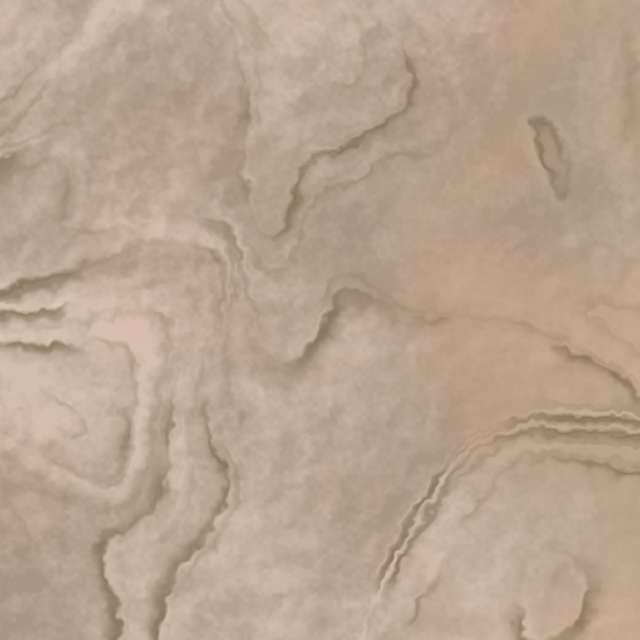
A three.js fragment shader for this texture:

```glsl
#define LIGHT vec3(0.812, 0.724, 0.657)
#define GREY vec3(0.698, 0.618, 0.543)
#define TAN vec3(0.738, 0.632, 0.538)
#define VEIN vec3(0.530, 0.440, 0.345)
#define FLOW_SCALE 2.0
#define WARP 1.5
#define BANDS 6.5
#define VEIN_WIDTH 0.017
#define ROUGHNESS 0.011
#define CLOUD_GAIN 2.1
#define GRAIN 0.85

varying vec2 vUv;

float hash(vec2 p) {
  vec3 q = fract(vec3(p.xyx) * 0.1031);
  q += dot(q, q.yzx + 33.33);
  return fract((q.x + q.y) * q.z);
}

float noise(vec2 p) {
  vec2 i = floor(p), f = fract(p);
  f = f * f * f * (f * (f * 6.0 - 15.0) + 10.0);
  return mix(mix(hash(i), hash(i + vec2(1.0, 0.0)), f.x),
             mix(hash(i + vec2(0.0, 1.0)), hash(i + vec2(1.0)), f.x), f.y);
}

float fbm(vec2 p) {
  float sum = 0.0, amp = 0.5;
  for (int i = 0; i < 4; i++) {
    sum += amp * noise(p);
    p = mat2(0.8, 0.6, -0.6, 0.8) * p * 2.03 + 17.3;
    amp *= 0.5;
  }
  return sum / 0.9375;
}

vec2 noise2(vec2 p) {
  return vec2(noise(p), noise(p + vec2(41.7, 23.1))) - 0.5;
}

// Folded sediment: a smooth field bent by two levels of swirls
float flow(vec2 p) {
  p = p * FLOW_SCALE + vec2(5.2, 8.4);
  p += WARP * noise2(p * 0.9);
  p += 0.45 * WARP * noise2(p * 1.7 + 7.0);
  return BANDS * (0.75 * noise(p) + 0.16 * noise(p * 2.1 + 11.0) + 0.14 * (p.x + p.y));
}

// Vein with one crisp edge and one soft, fading side
float veinProfile(float d, float width) {
  float crisp = 1.0 - smoothstep(-0.003, 0.006, d);
  float core = smoothstep(-1.3 * width, -0.1 * width, d);
  float tail = smoothstep(-3.2 * width, 0.0, d);
  return crisp * (0.65 * core + 0.35 * tail);
}

void main() {
  // Ragged, crumbly edges
  vec2 p = vUv + ROUGHNESS * noise2(vUv * 48.0) + 0.6 * ROUGHNESS * noise2(vUv * 110.0);

  // Signed distance to the nearest contour of the flow
  float eps = 0.004;
  float f = flow(p);
  vec2 slope = vec2(flow(p + vec2(eps, 0.0)) - f, flow(p + vec2(0.0, eps)) - f) / eps;
  float steep = max(length(slope), 2.0);
  float phase = fract(f);
  float d = (phase - 0.5) / steep;

  // Main veins, broken into patches of varying width and strength
  float patches = smoothstep(0.43, 0.62, fbm(p * 4.0 + 31.0));
  float width = VEIN_WIDTH * mix(0.4, 1.4, noise(p * 9.0 + 3.0));
  float vein = veinProfile(d, width) * smoothstep(0.0, 0.25, phase) * patches;
  vein *= mix(0.45, 1.2, fbm(p * 32.0));

  // Fainter, thinner companion veins running alongside
  float phase2 = fract(f * 2.0 + 0.3);
  float d2 = (phase2 - 0.5) / (2.0 * steep);
  float patches2 = smoothstep(0.47, 0.66, fbm(p * 5.0 + 64.0));
  float faint = veinProfile(d2, 0.6 * VEIN_WIDTH) * smoothstep(0.0, 0.25, phase2) * patches2;
  faint *= mix(0.15, 0.9, fbm(p * 28.0 + 8.0));

  // Broad clouds and layers drawn out along the flow
  float cloud = fbm(p * 2.6 + vec2(f * 0.35, 9.0));
  float layers = fbm(vec2(f * 3.2, 2.5 * (p.x - p.y) + 30.0));
  float tone = 0.55 + CLOUD_GAIN * (cloud - 0.5) + 1.15 * (layers - 0.5);

  // Crumbly surface: mottling, slanted relief and fine grain
  vec2 m = p * 30.0;
  float relief = fbm(m) - fbm(m + vec2(0.35, -0.35));
  tone += GRAIN * (1.1 * relief + 0.5 * (fbm(p * 20.0 + 6.0) - 0.5));
  tone += GRAIN * 0.32 * (noise(vUv * 130.0) - 0.5);
  vec3 color = mix(GREY, LIGHT, clamp(tone, -0.35, 1.2));

  // Warmer to the right, with pinkish stains
  float warmth = fbm(p * 2.3 + 52.0) + 0.4 * (vUv.x - 0.5);
  color = mix(color, TAN, 0.6 * smoothstep(0.42, 0.72, warmth));
  color += vec3(0.014, -0.003, -0.004) * smoothstep(0.45, 0.7, fbm(p * 4.0 + 90.0));

  // Pale rims beside the crisp edges
  float rim = smoothstep(0.002, 0.007, d) * (1.0 - smoothstep(0.007, 0.02, d));
  color += 0.05 * rim * patches * noise(p * 30.0 + 5.0);

  color = mix(color, VEIN, clamp(0.85 * vein + 0.5 * faint, 0.0, 0.85));
  gl_FragColor = vec4(color, 1.0);
}
```
